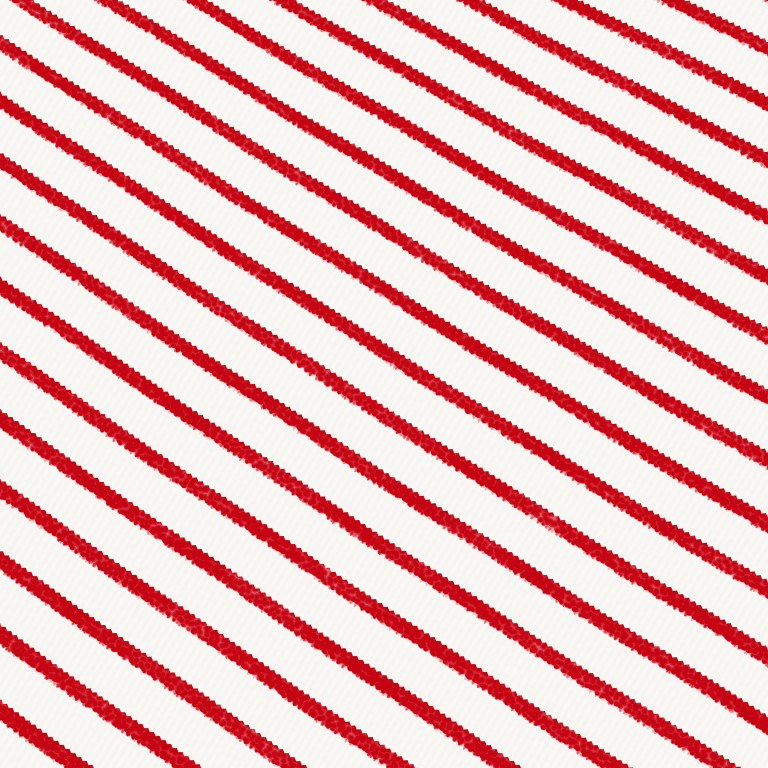
A Shadertoy shader for this texture:

```glsl
const vec3 CLOTH       = vec3(0.972, 0.965, 0.952);
const vec3 PINK        = vec3(0.90, 0.60, 0.60);
const vec3 RED         = vec3(0.77, 0.015, 0.07);
const vec3 WORN_RED    = vec3(0.83, 0.15, 0.21);

// Stripe heights below the top edge: x = left side, y = right side of the canvas
const vec2 FIRST_STRIPE = vec2(0.0547, 0.6836);
const vec2 SPACING      = vec2(0.0742, 0.0844);
const vec2 SPREAD       = vec2(0.00128, 0.00085); // spacing growth per stripe
const float SAG         = 0.0078;
const float HALF_WIDTH  = 0.132;                  // fraction of the spacing
const float TOOTH       = 0.0019;
const float FUZZ        = 0.0060;
const float UPPER_SOFT  = 0.0013;
const float LOWER_SOFT  = 0.0024;
const vec2 ALONG        = vec2(0.85, 0.527);
const vec2 KNIT         = vec2(110.0, 170.0);     // stitches along, across

vec2 hash2(vec2 cell) {
    vec2 k = vec2(dot(cell, vec2(127.1, 311.7)), dot(cell, vec2(269.5, 183.3)));
    return fract(sin(k) * 43758.5);
}

// Distance to the nearest scattered point
float cellular(vec2 p) {
    vec2 cell = floor(p), local = fract(p);
    float nearest = 2.0;
    for (int j = -1; j <= 1; j++)
        for (int i = -1; i <= 1; i++) {
            vec2 o = vec2(i, j);
            nearest = min(nearest, length(o + hash2(cell + o) - local));
        }
    return nearest;
}

// Slow patches of wear, about -1 to 1
float wearPatches(vec2 p) {
    return 0.5 * sin(13.0 * p.x + 5.0 * sin(9.0 * p.y))
         + 0.5 * sin(31.0 * p.y - 17.0 * p.x + 2.0 * sin(23.0 * p.x));
}

// Signed vertical offset from the nearest stripe, and the local spacing
vec2 stripeField(vec2 p) {
    float ripple = 0.0009 * sin(19.0 * p.x + 7.0 * p.y);
    float first = mix(FIRST_STRIPE.x, FIRST_STRIPE.y, p.x)
                + 4.0 * SAG * p.x * (1.0 - p.x) + ripple;
    float gap = mix(SPACING.x, SPACING.y, p.x);
    float spread = mix(SPREAD.x, SPREAD.y, p.x);
    // Invert height = first + gap * n + spread * n * n
    float spacing = sqrt(max(gap * gap - 4.0 * spread * (first - p.y), 1e-5));
    float n = (spacing - gap) / (2.0 * spread);
    return vec2((n - round(n)) * spacing, spacing);
}

void mainImage(out vec4 fragColor, in vec2 fragCoord) {
    vec2 p = fragCoord / iResolution.y;
    p.y = 1.0 - p.y;
    float pixel = 1.0 / iResolution.y;

    // Knit coordinates and fibres
    vec2 stitch = vec2(dot(p, ALONG), dot(p, vec2(-ALONG.y, ALONG.x))) * KNIT;
    float fibre = cellular(stitch * vec2(1.5, 1.0));
    float wear = wearPatches(p);

    // Toothed upper edge, fuzzy lower edge
    vec2 stripe = stripeField(p);
    float halfWidth = HALF_WIDTH * stripe.y;
    float tooth = abs(fract(stitch.x) - 0.5) * 4.0 - 1.0;
    float upper = halfWidth + stripe.x + TOOTH * tooth;
    float lower = halfWidth - stripe.x + FUZZ * (0.45 - fibre) + 0.4 * TOOTH * tooth;
    float upperSoft = max(UPPER_SOFT, 0.8 * pixel);
    float lowerSoft = max(LOWER_SOFT, 0.8 * pixel);
    float ink = smoothstep(-upperSoft, upperSoft, upper)
              * smoothstep(-lowerSoft, lowerSoft, lower);

    // Faint ribs in the cloth
    float rib = sin(6.2832 * stitch.x) * 0.006 + (0.45 - fibre) * 0.012;
    vec3 cloth = CLOTH + rib;

    // Paler fibres in the red, with a few bare flecks where worn
    float pale = smoothstep(0.42, 0.80, fibre + 0.12 * wear);
    vec3 red = mix(RED, WORN_RED, pale);
    red = mix(red, PINK, 0.5 * smoothstep(0.82, 1.05, fibre + 0.15 * wear));

    fragColor = vec4(mix(cloth, red, ink), 1.0);
}
```
